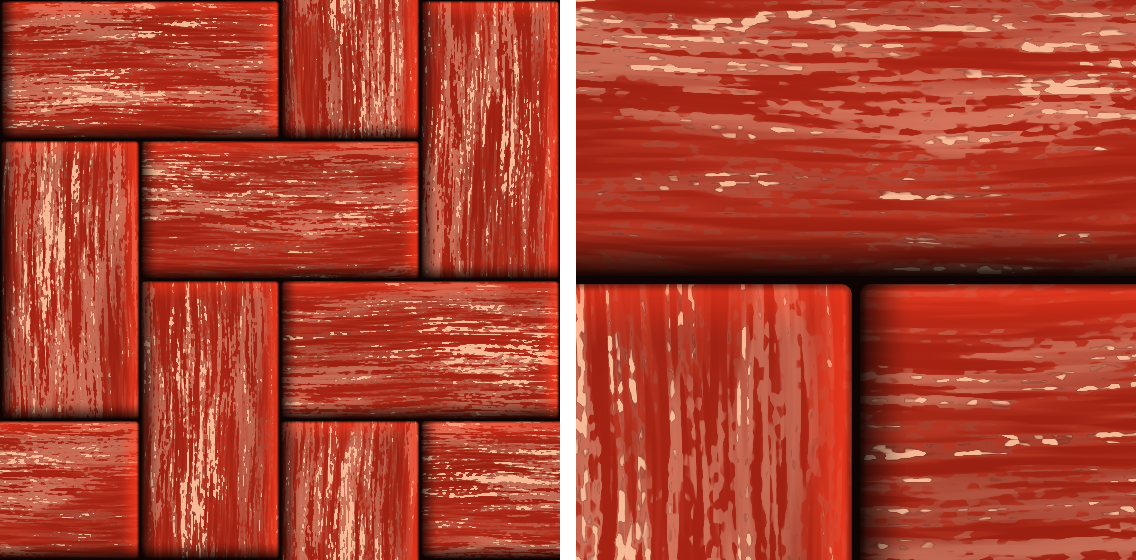
Left: the whole. Right: its middle third, enlarged.
A WebGL 2 fragment shader for this texture:

```glsl
#version 300 es
precision highp float;
// Herringbone of worn, red-painted wooden planks with bevelled edges and thin black gaps.

uniform vec2 u_resolution;
out vec4 outColor;

// Layout, measured in cells; a plank covers two cells
const float CELLS = 4.0;
const float GAP = 0.010;
const float CORNER = 0.025;
const float SHADOW_WIDTH = 0.13;
const float GLOW_WIDTH = 0.15;

// Wear
const float WORN_LEVEL = 0.515;
const float FLAKE_LEVEL = 0.785;
const float PATCH_WEIGHT = 0.23;

const vec3 GAP_BLACK = vec3(0.05, 0.015, 0.01);
const vec3 DEEP_RED = vec3(0.63, 0.13, 0.07);
const vec3 PAINT_RED = vec3(0.73, 0.22, 0.14);
const vec3 WORN_DARK = vec3(0.67, 0.25, 0.18);
const vec3 WORN_PINK = vec3(0.79, 0.43, 0.34);
const vec3 FLAKE_CREAM = vec3(0.97, 0.73, 0.59);
const vec3 EDGE_GLOW = vec3(0.96, 0.22, 0.11);

vec2 hash2(vec3 p) {
    p = fract(p * vec3(0.1031, 0.1030, 0.0973));
    p += dot(p, p.yzx + 33.33);
    return fract((p.xx + p.yz) * p.zy);
}

// Smooth cellular noise: random cell values blended by distance
float cellNoise(vec2 p, float seed) {
    vec2 base = floor(p);
    float total = 0.0, weights = 0.0;
    for (int y = -1; y <= 1; y++) {
        for (int x = -1; x <= 1; x++) {
            vec2 cell = base + vec2(x, y);
            vec2 d = cell + hash2(vec3(cell, seed)) - p;
            float w = exp(-8.0 * dot(d, d));
            total += w * hash2(vec3(cell, seed + 57.0)).x;
            weights += w;
        }
    }
    return total / weights;
}

float roundedBox(vec2 p, vec2 halfSize, float radius) {
    vec2 d = abs(p) - halfSize + radius;
    return length(max(d, 0.0)) + min(max(d.x, d.y), 0.0) - radius;
}

// Soft clusters where the paint has chipped most
float wearPatches(vec2 p, float seed) {
    float wear = 0.0;
    for (int i = 0; i < 2; i++) {
        vec2 center = hash2(vec3(float(i) * 9.0, seed, 4.0)) * vec2(1.6, 0.8) + vec2(0.2, 0.1);
        vec2 d = (p - center) / vec2(0.6, 0.2);
        wear += exp(-dot(d, d)) * (1.0 - 0.3 * float(i));
    }
    return min(wear, 1.0);
}

// Painted wood; p.x runs along the grain, p.y across it
vec3 paintedWood(vec2 p, float seed) {
    float patches = wearPatches(p, seed);
    p.y += 0.012 * sin(p.x * 2.6 + seed) + 0.004 * sin(p.x * 6.3 + p.y * 11.0 + seed * 2.0);

    float broad = cellNoise(p * vec2(1.3, 7.0), seed);
    float streak = cellNoise(p * vec2(1.8, 34.0), seed + 11.0);
    float fiber = cellNoise(p * vec2(5.0, 80.0), seed + 23.0);
    float speck = cellNoise(p * vec2(38.0, 80.0), seed + 37.0);

    // Fine grain breaks the paint up; soft broad tones run beneath it
    float grain = 0.22 * broad + 0.30 * streak + 0.28 * fiber + 0.20 * speck;
    float worn = smoothstep(-0.03, 0.03, grain + 0.05 * patches - WORN_LEVEL);
    vec3 paint = mix(DEEP_RED, PAINT_RED, smoothstep(0.2, 0.8, 0.5 * (streak + fiber)));
    float pale = 0.55 * broad + 0.25 * fiber + 0.2 * patches;
    vec3 bare = mix(WORN_DARK, WORN_PINK, smoothstep(0.25, 0.7, pale));
    vec3 color = mix(paint, bare, worn);
    color *= 1.0 + 0.05 * sin(p.x * 2.1 + seed * 1.7) * sin(p.y * 7.0 + seed);

    // Chips expose pale wood inside a thin dark rim
    float flake = 0.28 * streak + 0.42 * fiber + 0.30 * speck + PATCH_WEIGHT * patches - FLAKE_LEVEL;
    color *= 1.0 - 0.14 * smoothstep(-0.05, -0.015, flake);
    return mix(color, FLAKE_CREAM, smoothstep(-0.02, 0.05, flake));
}

void main() {
    vec2 uv = gl_FragCoord.xy / u_resolution;
    vec2 grid = uv * CELLS;
    vec2 cell = floor(grid);

    // Diagonal phase: 0, 1 = left, right half; 2, 3 = lower, upper half
    float phase = mod(cell.x + cell.y + 1.0, 4.0);
    bool horizontal = phase < 1.5;
    float secondHalf = mod(phase, 2.0);
    vec2 axis = horizontal ? vec2(1.0, 0.0) : vec2(0.0, 1.0);
    vec2 anchor = mod(cell - axis * secondHalf, CELLS);
    vec2 local = fract(grid) + axis * secondHalf;
    vec2 size = vec2(1.0) + axis;
    float seed = 3.0 + anchor.x * 17.0 + anchor.y * 71.0;

    vec3 color = paintedWood(horizontal ? local : local.yx, seed);

    // Bevel: glow on the right and top, shadow on the left and bottom
    vec2 nearEdge = local - GAP;
    vec2 farEdge = size - GAP - local;
    vec2 glow = 1.0 - smoothstep(vec2(0.0), vec2(GLOW_WIDTH), farEdge);
    color = mix(color, EDGE_GLOW, 0.55 * max(glow.x, 0.6 * glow.y));
    color *= 1.0 + 0.1 * max(glow.x, glow.y);
    vec2 shade = smoothstep(vec2(-0.05), vec2(SHADOW_WIDTH), nearEdge);
    color *= mix(0.12, 1.0, shade.x) * mix(0.05, 1.0, shade.y);

    // Rounded outline and gap
    float edge = roundedBox(local - 0.5 * size, 0.5 * size - GAP, CORNER);
    float pixel = CELLS / min(u_resolution.x, u_resolution.y);
    color *= mix(0.6, 1.0, smoothstep(0.0, 0.02, -edge));
    color = mix(color, GAP_BLACK, smoothstep(-0.7 * pixel, 0.7 * pixel, edge));
    outColor = vec4(color, 1.0);
}
```
